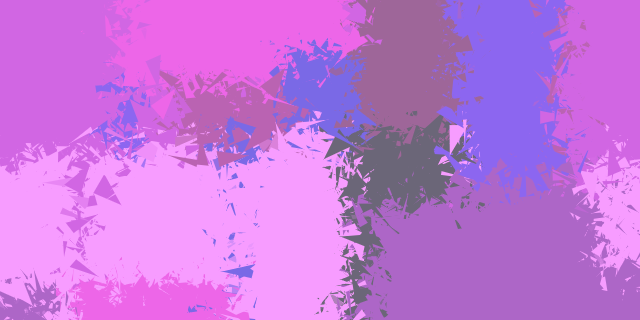
A Shadertoy shader for this background:

```glsl
// Pink, violet and grey colour fields whose borders shatter into triangular shards.
#define LAYERS 8
#define SHARD_MAX 0.066
#define SHARD_MIN 0.019
#define SPREAD 0.115
#define WOBBLE 0.012

const vec3 ORCHID = vec3(0.82, 0.40, 0.89);
const vec3 HOT_PINK = vec3(0.93, 0.40, 0.91);
const vec3 LIGHT_PINK = vec3(0.97, 0.61, 1.00);
const vec3 ROSE = vec3(0.73, 0.39, 0.70);
const vec3 BROWN = vec3(0.62, 0.40, 0.60);
const vec3 BLUE = vec3(0.48, 0.41, 0.90);
const vec3 VIOLET = vec3(0.55, 0.40, 0.94);
const vec3 PURPLE = vec3(0.68, 0.40, 0.78);
const vec3 GREY = vec3(0.42, 0.40, 0.47);

// Four random values from a cell and a seed
vec4 hash4(vec2 cell, float seed) {
    float n = dot(cell, vec2(127.1, 311.7)) + seed * 74.7;
    return fract(sin(n + vec4(0.0, 19.19, 47.53, 83.71)) * 43758.5453);
}

// Paint a rectangle given as (left, bottom, right, top)
void paint(inout vec3 color, vec2 p, vec4 box, vec3 fill) {
    vec2 outside = max(box.xy - p, p - box.zw);
    float d = max(outside.x, outside.y) * iResolution.y;
    color = mix(color, fill, clamp(0.5 - d, 0.0, 1.0));
}

// Map of the colour fields, in units of the canvas height
vec3 fieldColor(vec2 p) {
    p.x *= 2.0 * iResolution.y / iResolution.x;
    p += WOBBLE * sin(p.yx * vec2(19.0, 15.0) + vec2(0.5, 2.0));
    vec3 color = ORCHID;

    // Upper fields
    paint(color, p, vec4(0.37, 0.74, 1.09, 1.2), HOT_PINK);
    paint(color, p, vec4(0.55, 0.50, 0.92, 0.73), ROSE);
    paint(color, p, vec4(0.36, 0.50, 0.43, 0.76), VIOLET);
    paint(color, p, vec4(0.64, 0.50, 0.80, 0.58), BLUE);
    paint(color, p, vec4(0.91, 0.50, 1.15, 0.83), BLUE);
    paint(color, p, vec4(1.12, 0.59, 1.42, 1.2), BROWN);
    paint(color, p, vec4(1.42, 0.40, 1.74, 1.2), VIOLET);
    paint(color, p, vec4(1.74, 0.45, 1.76, 1.2), ROSE);

    // Lower right fields
    paint(color, p, vec4(1.07, -0.2, 1.43, 0.59), GREY);
    paint(color, p, vec4(1.14, -0.2, 2.20, 0.38), PURPLE);
    paint(color, p, vec4(1.45, -0.2, 1.83, 0.44), PURPLE);
    paint(color, p, vec4(1.43, 0.42, 1.46, 0.57), LIGHT_PINK);
    paint(color, p, vec4(1.86, 0.16, 2.20, 0.49), LIGHT_PINK);
    paint(color, p, vec4(1.92, 0.24, 1.94, 0.46), PURPLE);

    // Lower left fields and the thin seams between them
    paint(color, p, vec4(-0.2, -0.2, 1.085, 0.50), LIGHT_PINK);
    paint(color, p, vec4(0.28, 0.40, 0.64, 0.54), LIGHT_PINK);
    paint(color, p, vec4(0.79, 0.40, 1.05, 0.57), LIGHT_PINK);
    paint(color, p, vec4(0.23, -0.2, 0.73, 0.12), HOT_PINK);
    paint(color, p, vec4(-0.2, -0.2, 0.19, 0.08), PURPLE);
    paint(color, p, vec4(0.24, 0.10, 0.265, 0.53), ORCHID);
    paint(color, p, vec4(0.715, -0.2, 0.735, 0.53), BLUE);
    return color;
}

// Signed distance to a skewed, pointed triangle of unit reach
float shardDistance(vec2 q, float angle, float slimness, float skew) {
    float c = cos(angle), s = sin(angle);
    q = mat2(c, -s, s, c) * q;
    q.y += skew * q.x;
    float slope = slimness * 0.6;
    float sides = (abs(q.y) - slope * (1.0 - q.x)) / sqrt(1.0 + slope * slope);
    return max(sides, -q.x - 0.6);
}

void mainImage(out vec4 fragColor, in vec2 fragCoord) {
    vec2 p = fragCoord / iResolution.y;
    vec3 color = fieldColor(p);

    // Each shard carries the colour of a nearby point
    for (int layer = 0; layer < LAYERS; layer++) {
        float seed = float(layer) + 1.0;
        float size = mix(SHARD_MAX, SHARD_MIN, fract(seed * 0.618 + 0.2));
        vec2 grid = p / size + seed * vec2(3.37, 7.73);
        vec2 home = floor(grid);
        for (int j = -1; j <= 1; j++) {
            for (int i = -1; i <= 1; i++) {
                vec2 cell = home + vec2(i, j);
                vec4 place = hash4(cell, seed);
                vec4 look = hash4(cell, seed + 31.0);
                vec2 q = grid - cell - place.xy;
                float slimness = mix(0.10, 0.62, place.w * place.w);
                float d = shardDistance(q, 6.2832 * place.z, slimness, 0.6 * look.w - 0.3);
                float cover = clamp(0.5 - d * size * iResolution.y, 0.0, 1.0);
                if (cover > 0.0) {
                    vec2 shift = (2.0 * look.xy - 1.0) * look.z * SPREAD;
                    color = mix(color, fieldColor(p - q * size + shift), cover);
                }
            }
        }
    }
    fragColor = vec4(color, 1.0);
}
```
